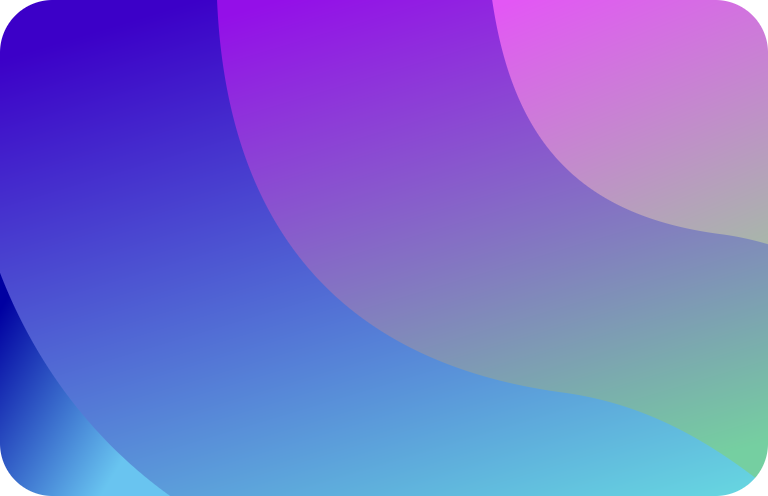
This background is drawn by a Shadertoy shader. Its source:

```glsl
// A rounded card of flowing, overlapping colour waves on white.
// Each wave is bounded by cubic curves; a bisection along the diagonal finds
// the nearby curve point, and every layer is filled with a linear gradient.

#define CARD_ASPECT 1.548
#define CORNER_RADIUS 0.106
#define BISECTION_STEPS 14
#define PAPER vec3(1.0)
#define NAVY vec3(0.0, 0.0, 0.63)
#define SKY vec3(0.41, 0.77, 0.94)
#define INDIGO vec3(0.235, 0.0, 0.784)
#define AQUA vec3(0.40, 0.83, 0.88)
#define VIOLET vec3(0.58, 0.06, 0.91)
#define MINT vec3(0.46, 0.81, 0.63)
#define PINK vec3(0.89, 0.34, 0.96)
#define SAGE vec3(0.66, 0.71, 0.67)

// Position along the falling diagonal, on which all curves increase.
float diagonal(vec2 p) {
    return p.x - p.y;
}

vec2 cubicPoint(vec2 a, vec2 b, vec2 c, vec2 d, float t) {
    float s = 1.0 - t;
    return s * s * s * a + 3.0 * s * s * t * b + 3.0 * s * t * t * c + t * t * t * d;
}

vec2 cubicTangent(vec2 a, vec2 b, vec2 c, vec2 d, float t) {
    float s = 1.0 - t;
    return s * s * (b - a) + 2.0 * s * t * (c - b) + t * t * (d - c);
}

// Approximate signed distance, positive on the upper right of the curve.
float curveSide(vec2 p, vec2 a, vec2 b, vec2 c, vec2 d) {
    float low = 0.0;
    float high = 1.0;
    for (int i = 0; i < BISECTION_STEPS; i++) {
        float middle = 0.5 * (low + high);
        if (diagonal(cubicPoint(a, b, c, d, middle)) < diagonal(p)) low = middle;
        else high = middle;
    }
    float t = 0.5 * (low + high);
    vec2 tangent = normalize(cubicTangent(a, b, c, d, t));
    return dot(p - cubicPoint(a, b, c, d, t), vec2(-tangent.y, tangent.x));
}

float roundedBox(vec2 p, vec2 halfSize, float radius) {
    vec2 q = abs(p) - halfSize + radius;
    return length(max(q, 0.0)) + min(max(q.x, q.y), 0.0) - radius;
}

vec3 linearGradient(vec2 p, vec2 start, vec2 end, vec3 startColor, vec3 endColor) {
    vec2 axis = end - start;
    float t = clamp(dot(p - start, axis) / dot(axis, axis), 0.0, 1.0);
    return mix(startColor, endColor, t);
}

float coverage(float signedDistance) {
    return clamp(0.5 + signedDistance * iResolution.y, 0.0, 1.0);
}

// Outer wave, cutting off the lower left corner.
float outerWave(vec2 p) {
    return curveSide(p, vec2(0.0, 0.450), vec2(0.077, 0.250),
                     vec2(0.202, 0.101), vec2(0.343, 0.0));
}

// Middle wave: a bowl that bends over into a falling slope.
float middleWave(vec2 p) {
    vec2 joint = vec2(1.139, 0.208);
    if (diagonal(p) < diagonal(joint))
        return curveSide(p, vec2(0.4375, 1.0), vec2(0.454, 0.603), vec2(0.633, 0.274), joint);
    return curveSide(p, joint, vec2(1.300, 0.185), vec2(1.442, 0.113), vec2(1.613, -0.038));
}

// Inner wave, around the upper right corner.
float innerWave(vec2 p) {
    vec2 joint = vec2(1.452, 0.528);
    if (diagonal(p) < diagonal(joint))
        return curveSide(p, vec2(0.992, 1.0), vec2(1.032, 0.730), vec2(1.153, 0.567), joint);
    return curveSide(p, joint, vec2(1.532, 0.518), vec2(1.633, 0.486), vec2(1.734, 0.425));
}

void mainImage(out vec4 fragColor, in vec2 fragCoord) {
    vec2 cardSize = vec2(CARD_ASPECT, 1.0);
    vec2 p = fragCoord / iResolution.xy * cardSize;

    // Gradient fills
    vec3 cornerFill = linearGradient(p, vec2(0.0, 0.375), vec2(0.315, 0.185), NAVY, SKY);
    vec3 outerFill = linearGradient(p, vec2(0.202, 0.940), vec2(0.563, -0.262), INDIGO, AQUA);
    vec3 middleFill = linearGradient(p, vec2(0.444, 0.962), vec2(0.768, -0.121), VIOLET, MINT);
    vec3 innerFill = linearGradient(p, vec2(1.008, 0.990), vec2(1.246, 0.395), PINK, SAGE);

    // Layers from back to front
    vec3 color = mix(cornerFill, outerFill, coverage(outerWave(p)));
    color = mix(color, middleFill, coverage(middleWave(p)));
    color = mix(color, innerFill, coverage(innerWave(p)));

    // Rounded card outline
    float card = roundedBox(p - 0.5 * cardSize, 0.5 * cardSize, CORNER_RADIUS);
    color = mix(PAPER, color, coverage(-card));
    fragColor = vec4(color, 1.0);
}
```
